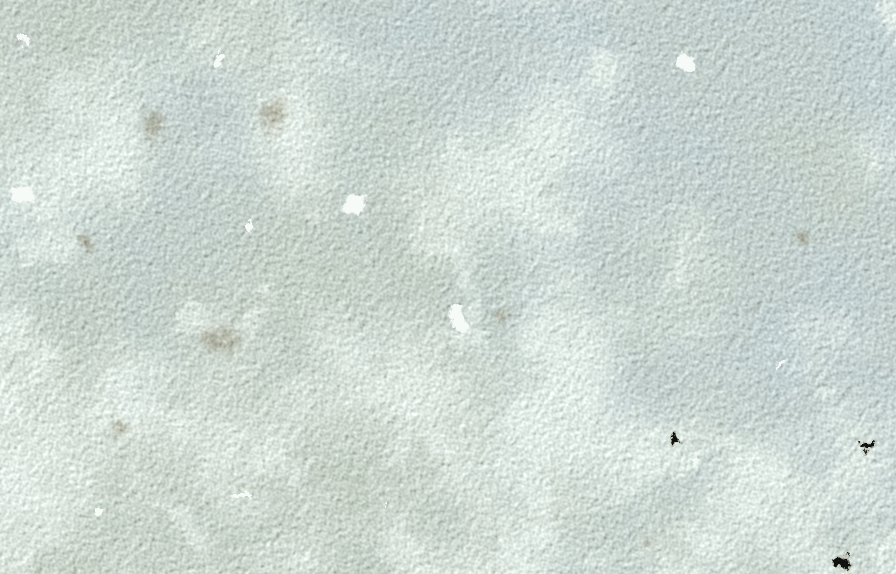
Write a WebGL 1 fragment shader that draws this texture.

```glsl
precision highp float;
uniform vec2 u_resolution;

#define GRAIN_FREQ 98.0
#define GRAIN_CONTRAST 0.098
#define TOOTH_CONTRAST 0.085
#define CLOUD_FREQ 2.6
#define CHIP_CELLS 4.0
#define CHIP_SHARE 0.36
#define SMUDGE_CELLS 3.0
#define SMUDGE_SHARE 0.25
#define SPECK_CELLS 7.0
#define SPECK_SHARE 0.65

const vec3 SAGE = vec3(0.770, 0.812, 0.770);
const vec3 ICE = vec3(0.756, 0.812, 0.822);
const vec3 CHALK = vec3(0.900, 0.938, 0.915);
const vec3 CHIP_WHITE = vec3(0.965, 0.985, 0.970);
const vec3 RUST = vec3(0.53, 0.50, 0.40);
const vec3 INK = vec3(0.06, 0.07, 0.06);

vec2 hash2(vec2 p) {
  vec3 q = fract(p.xyx * vec3(0.1031, 0.1030, 0.0973));
  q += dot(q, q.yzx + 33.33);
  return fract((q.xx + q.yz) * q.zy);
}

float corner(vec2 cell, vec2 offset) {
  float angle = 6.2832 * hash2(cell).x;
  return dot(vec2(cos(angle), sin(angle)), offset);
}

float gradientNoise(vec2 p) {
  vec2 i = floor(p), f = fract(p);
  vec2 u = f * f * f * (f * (f * 6.0 - 15.0) + 10.0);
  vec2 e = vec2(1.0, 0.0);
  return mix(mix(corner(i, f), corner(i + e, f - e), u.x),
             mix(corner(i + e.yx, f - e.yx), corner(i + e.xx, f - e.xx), u.x), u.y);
}

float fbm(vec2 p) {
  float sum = 0.0, amplitude = 1.0;
  for (int i = 0; i < 6; i++) {
    sum += amplitude * gradientNoise(p);
    p = mat2(1.6, 1.2, -1.2, 1.6) * p + 17.3;
    amplitude *= 0.6;
  }
  return sum;
}

vec2 warp(vec2 p, float freq) {
  return vec2(fbm(p * freq + 31.0), fbm(p * freq + 67.0));
}

// Sparse blots: 1 at a centre, 0 at its rim; radii are in cell units
float scatter(vec2 p, float cells, float share, vec2 radii, float seed) {
  vec2 q = p * cells, base = floor(q);
  float blot = 0.0;
  for (int y = -1; y <= 1; y++) {
    for (int x = -1; x <= 1; x++) {
      vec2 cell = base + vec2(float(x), float(y));
      vec2 pick = hash2(cell + seed);
      vec2 centre = cell + 0.15 + 0.7 * hash2(cell + seed + 41.0);
      float radius = mix(radii.x, radii.y, pick.y * pick.y);
      float inside = 1.0 - length(q - centre) / radius;
      blot = max(blot, inside * step(pick.x, share));
    }
  }
  return blot;
}

// Octaves are turned against each other to hide the noise lattice
float paperHeight(vec2 p) {
  vec2 q = mat2(0.8, 0.6, -0.6, 0.8) * p * GRAIN_FREQ;
  vec2 turned = mat2(0.4, 0.92, -0.92, 0.4) * q;
  return gradientNoise(q) + 0.6 * gradientNoise(turned * 1.7 + 9.0)
       + 0.5 * gradientNoise(turned * 0.5 + 5.0);
}

void main() {
  vec2 p = gl_FragCoord.xy / u_resolution.y;
  vec2 fromCentre = p - 0.5 * vec2(u_resolution.x / u_resolution.y, 1.0);

  // Cool tint toward the upper right, chalky clouds toward the lower left
  float coolness = 0.42 + 0.45 * fbm(p * 2.5 + 80.0) + dot(fromCentre, vec2(0.3, 0.35));
  vec3 color = mix(SAGE, ICE, smoothstep(0.0, 1.0, coolness));
  float cloud = fbm(p * CLOUD_FREQ + 12.0) - dot(fromCentre, vec2(0.22, 0.16));
  color = mix(color, CHALK, 0.8 * smoothstep(-0.35, 0.65, cloud));

  // Ragged chalk flakes inside the clouds
  float flake = fbm(p * 8.0 + 140.0) + 0.8 * cloud;
  color = mix(color, CHALK, 0.6 * smoothstep(0.3, 0.6, flake));

  // Soft rusty smudges
  float smudge = scatter(p + 0.025 * warp(p, 16.0), SMUDGE_CELLS, SMUDGE_SHARE, vec2(0.08, 0.16), 7.0);
  color = mix(color, RUST, 0.5 * smudge * smoothstep(0.0, 0.9, smudge));

  // Embossed paper grain lit from the upper left, with fine tooth and dark pits
  vec2 toLight = 0.0026 * normalize(vec2(-1.0, 1.2));
  float relief = paperHeight(p - toLight) - paperHeight(p + toLight);
  float tooth = gradientNoise(mat2(0.6, 0.8, -0.8, 0.6) * p * GRAIN_FREQ * 1.9 + 50.0);
  float pits = smoothstep(0.45, 1.1, -relief);
  color += GRAIN_CONTRAST * relief + TOOTH_CONTRAST * tooth;
  color -= pits * vec3(0.05, 0.055, 0.075);

  // Ragged white chips
  float chip = scatter(p + 0.02 * warp(p, 24.0), CHIP_CELLS, CHIP_SHARE, vec2(0.02, 0.1), 23.0);
  color = mix(color, CHIP_WHITE, smoothstep(0.02, 0.3, chip));

  // Broken ink specks with brown halos, gathered in the lower right
  float lowerRight = smoothstep(0.3, 0.42, fromCentre.x) * smoothstep(0.0, 0.12, -fromCentre.y);
  float speck = lowerRight * scatter(p + 0.016 * warp(p, 45.0), SPECK_CELLS, SPECK_SHARE, vec2(0.08, 0.17), 3.0);
  color = mix(color, RUST, 0.6 * smoothstep(0.0, 0.5, speck));
  color = mix(color, INK, smoothstep(0.3, 0.55, speck));

  gl_FragColor = vec4(clamp(color, 0.0, 1.0), 1.0);
}
```
